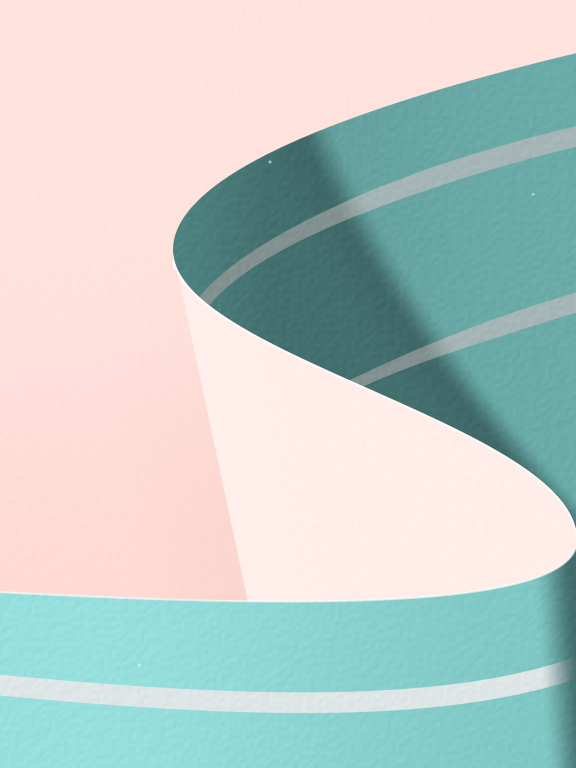
Reproduce this background procedurally as a Shadertoy shader.

```glsl
// A curling paper ribbon: pale pink inside, striped teal outside, on pink.
// Cubic curves, solved for x by bisection, give signed distances to each edge;
// regions are layered back to front, then shaded and given a leathery grain.

const float ASPECT = 0.75;
const vec3 PINK_TOP    = vec3(1.000, 0.888, 0.867);
const vec3 PINK_BOTTOM = vec3(0.995, 0.855, 0.830);
const vec3 INNER_PINK  = vec3(1.000, 0.930, 0.915);
const vec3 WALL_LIT    = vec3(0.410, 0.660, 0.650);
const vec3 WALL_SHADE  = vec3(0.262, 0.435, 0.432);
const vec3 WALL_RIM    = vec3(0.300, 0.510, 0.500);
const vec3 FRONT_LIGHT = vec3(0.590, 0.875, 0.865);
const vec3 FRONT_DEEP  = vec3(0.500, 0.780, 0.770);
const vec3 FRONT_DARK  = vec3(0.240, 0.400, 0.400);
const vec3 STRIPE_LIT   = vec3(0.650, 0.710, 0.710);
const vec3 STRIPE_SHADE = vec3(0.510, 0.570, 0.565);
const vec3 STRIPE_FRONT = vec3(0.870, 0.900, 0.905);

const vec2 LEFT_TURN  = vec2(0.2253, 0.6745);  // where the ribbon bends at left
const vec2 RIGHT_TURN = vec2(0.7513, 0.2970);  // and at right
const float RIM_WIDTH   = 0.0013;
const float GRAIN_SCALE = 190.0;
const float GRAIN_DEPTH = 0.022;
const int SPECK_COUNT   = 9;

float hash(vec2 p) {
    return fract(sin(dot(p, vec2(127.1, 311.7))) * 43758.5453);
}

float noise(vec2 p) {
    vec2 i = floor(p), f = fract(p);
    f = f * f * (3.0 - 2.0 * f);
    return mix(mix(hash(i), hash(i + vec2(1, 0)), f.x),
               mix(hash(i + vec2(0, 1)), hash(i + vec2(1, 1)), f.x), f.y);
}

// Signed distance, positive above a cubic curve whose x only grows
float curve(vec2 p, vec2 a, vec2 b, vec2 c, vec2 d) {
    vec2 k1 = 3.0 * (b - a), k2 = 3.0 * (a - 2.0 * b + c), k3 = d - a + 3.0 * (b - c);
    float lo = 0.0, hi = 1.0, t = 0.5;
    for (int i = 0; i < 18; i++) {
        t = 0.5 * (lo + hi);
        if (a.x + t * (k1.x + t * (k2.x + t * k3.x)) < p.x) lo = t; else hi = t;
    }
    vec2 tangent = k1 + t * (2.0 * k2 + 3.0 * t * k3);
    float y = a.y + t * (k1.y + t * (k2.y + t * k3.y));
    return (p.y - y) * tangent.x / max(length(tangent), 1e-5);
}

// Smooth coverage of the positive side
float cover(float dist) {
    float pixel = 1.0 / iResolution.y;
    return smoothstep(-0.7 * pixel, 0.7 * pixel, dist);
}

void mainImage(out vec4 fragColor, in vec2 fragCoord) {
    vec2 p = fragCoord / iResolution.xy * vec2(ASPECT, 1.0);

    // Edges of the ribbon
    float topEdge = curve(p, LEFT_TURN, vec2(0.2253, 0.768), vec2(0.430, 0.854), vec2(0.755, 0.932));
    float midEdge = curve(p, LEFT_TURN, vec2(0.2253, 0.5365), vec2(0.7513, 0.4466), RIGHT_TURN);
    float frontEdge = curve(p, vec2(0.0, 0.229), vec2(0.3385, 0.211), vec2(0.7513, 0.199), RIGHT_TURN);
    float foldEdge = (p.x - 0.2266 - 0.2133 * (0.668 - p.y)) * 0.978;
    float rightOfTurn = cover(p.x - LEFT_TURN.x);

    // Background, a little deeper beside the fold
    vec3 color = mix(PINK_BOTTOM, PINK_TOP, smoothstep(0.2, 0.72, p.y));
    float beside = smoothstep(-0.16, 0.0, foldEdge) * smoothstep(0.72, 0.3, p.y);
    color -= vec3(0.008, 0.016, 0.018) * beside;

    // Pale inner face
    vec3 inner = INNER_PINK + 0.008 * smoothstep(0.12, 0.0, foldEdge);
    color = mix(color, inner, cover(foldEdge) * cover(-midEdge) * rightOfTurn);

    // Teal back wall, crossed by a soft cast shadow
    float drop = 0.811 - p.y;
    float shadowX = 0.419 + 0.444 * drop + 0.499 * drop * drop;
    float lit = smoothstep(-0.026, 0.028, p.x - shadowX);
    vec3 shade = mix(WALL_RIM, WALL_SHADE, smoothstep(0.0, 0.15, p.x - LEFT_TURN.x));
    shade *= 1.0 - 0.07 * smoothstep(-0.10, 0.0, p.x - shadowX);
    vec3 wall = mix(shade, WALL_LIT * (0.96 + 0.06 * smoothstep(0.4, 0.75, p.x)), lit);
    float upper = curve(p, vec2(0.250, 0.581), vec2(0.289, 0.6745), vec2(0.521, 0.767), vec2(0.7526, 0.823));
    float lower = curve(p, vec2(0.430, 0.484), vec2(0.521, 0.531), vec2(0.625, 0.568), vec2(0.7526, 0.607));
    float upperHalf = mix(0.0085, 0.013, smoothstep(0.26, 0.6, p.x));
    float lowerHalf = mix(0.0075, 0.0125, smoothstep(0.45, 0.7, p.x));
    float stripes = max(cover(upperHalf - abs(upper)), cover(lowerHalf - abs(lower)));
    wall = mix(wall, mix(STRIPE_SHADE, STRIPE_LIT, lit), stripes);
    float wallMask = cover(-topEdge) * cover(midEdge) * rightOfTurn;
    color = mix(color, wall, wallMask);
    float midRim = cover(RIM_WIDTH - abs(midEdge + RIM_WIDTH)) * rightOfTurn;
    color = mix(color, vec3(1.0), 0.75 * midRim);

    // Teal front face, darkening into the right-hand turn
    vec3 front = mix(FRONT_LIGHT, FRONT_DEEP, smoothstep(0.1, 0.74, p.x));
    float stripe = curve(p, vec2(0.0, 0.108), vec2(0.2995, 0.0794), vec2(0.573, 0.068), vec2(0.7526, 0.1315));
    front = mix(front, STRIPE_FRONT, cover(0.0135 - abs(stripe)));
    float turnX = p.x + 0.07 * (p.y - 0.2);
    front = mix(front, FRONT_DARK, 0.95 * smoothstep(0.695, 0.752, turnX));
    float frontMask = cover(-frontEdge);
    color = mix(color, front, frontMask);
    color = mix(color, vec3(1.0), 0.6 * cover(RIM_WIDTH - abs(frontEdge)));

    // Embossed grain, strongest on the teal
    vec2 g = p * GRAIN_SCALE;
    float relief = noise(g) - noise(g + vec2(0.5, -0.5));
    color += GRAIN_DEPTH * relief * mix(0.5, 1.4, max(wallMask, frontMask));

    // Scattered dust specks
    for (int i = 0; i < SPECK_COUNT; i++) {
        float id = float(i) + 1.0;
        vec2 spot = vec2(hash(vec2(id, 2.3)) * ASPECT, hash(vec2(id, 7.9)));
        float radius = mix(0.0007, 0.002, hash(vec2(id, 4.1)));
        color = mix(color, vec3(0.93, 0.96, 0.96), 0.6 * cover(radius - length(p - spot)));
    }

    fragColor = vec4(clamp(color, 0.0, 1.0), 1.0);
}
```
